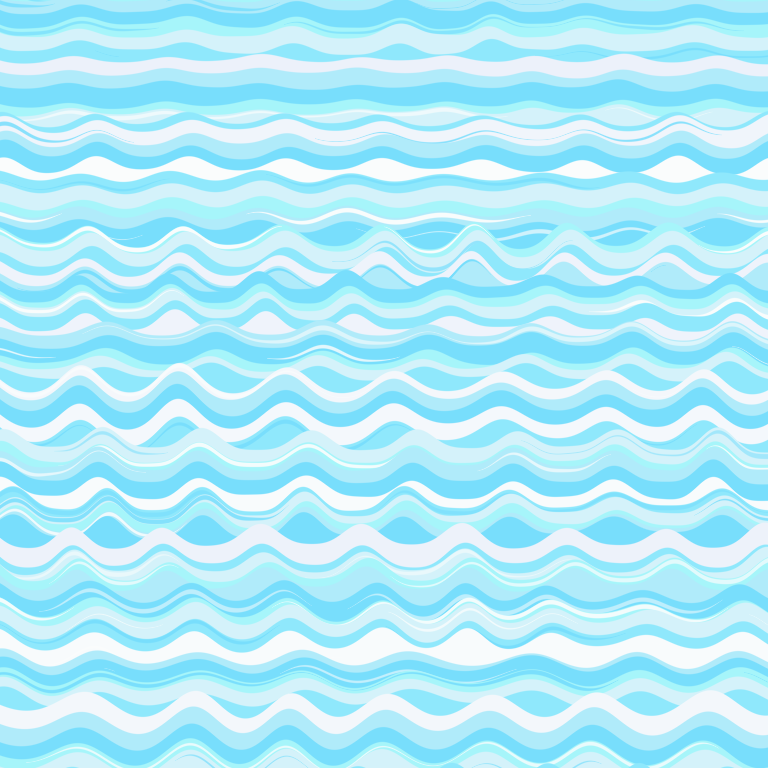
Reproduce this pattern procedurally as a Shadertoy shader.

```glsl
const int   MAX_LAYERS     = 110;
const float LAYER_HEIGHT   = 0.0138;  // mean thickness of one band
const float HEIGHT_JITTER  = 0.45;    // relative thickness variation
const float LAYERS_PER_SET = 5.0;     // neighbouring bands sharing one swell
const float WAVE_COUNT     = 7.8;     // crests per canvas width
const float COUNT_JITTER   = 1.3;
const float MIN_SWELL      = 0.005;
const float MAX_SWELL      = 0.0145;
const float MAX_PEAKING    = 0.24;    // sharpens crests, flattens troughs
const float PHASE_SPREAD   = 2.6;     // between sets
const float PHASE_DRIFT    = 0.7;     // between bands of a set
const float EDGE_WOBBLE    = 0.0075;
const float STREAK_CHANCE  = 0.4;
const float STREAK_WIDTH   = 0.0032;
const float MARGIN         = 0.06;    // tallest possible crest
const float TAU            = 6.2831853;

const vec3 WHITE    = vec3(0.98, 0.99, 0.99);
const vec3 LAVENDER = vec3(0.92, 0.94, 0.98);
const vec3 BLUE     = vec3(0.47, 0.87, 0.99);
const vec3 SKY      = vec3(0.56, 0.91, 0.99);
const vec3 PALE     = vec3(0.83, 0.95, 0.98);
const vec3 AQUA     = vec3(0.65, 0.96, 0.98);
const vec3 MIST     = vec3(0.69, 0.92, 0.98);

// Band colours from top to bottom, with their relative thickness
const vec3  PALETTE[6] = vec3[6](BLUE, WHITE, SKY, PALE, AQUA, MIST);
const float WEIGHT[6]  = float[6](1.18, 1.2, 0.9, 1.02, 0.72, 0.98);

float hash(float n, float seed) {
    return fract(sin(n * 127.1 + seed * 311.7) * 43758.5453);
}

float noise(float x, float seed) {
    float cell = floor(x);
    float t = x - cell;
    t = t * t * (3.0 - 2.0 * t);
    return mix(hash(cell, seed), hash(cell + 1.0, seed), t);
}

// Fixed first and last colour; the inner four are flipped in some groups
int paletteSlot(int layer) {
    int slot = layer % 6;
    bool inner = slot > 0 && slot < 5;
    return inner && hash(float(layer / 6), 1.0) > 0.5 ? 5 - slot : slot;
}

// Height offset of a band's upper edge
float waveEdge(float x, float layer, float level) {
    float set = floor(layer / LAYERS_PER_SET);
    float count = WAVE_COUNT + COUNT_JITTER * (hash(set, 2.0) - 0.5);
    float phase = PHASE_SPREAD * hash(set, 3.0)
                + PHASE_DRIFT * noise(layer * 0.6, 4.0)
                + 1.4 * noise(x * 4.0, set + 20.0);
    float swell = mix(MIN_SWELL, MAX_SWELL, sqrt(hash(set, 5.0)));
    swell *= 1.0 - 0.35 * smoothstep(0.65, 0.9, level);
    swell *= 0.65 + 0.7 * noise(x * 5.0, set + 50.0);

    float angle = TAU * count * x + phase;
    float wave = sin(angle) - MAX_PEAKING * hash(set, 6.0) * cos(2.0 * angle);
    float wobble = noise(x * 9.0, layer + 100.0) - 0.5;
    return swell * wave + EDGE_WOBBLE * wobble;
}

void mainImage(out vec4 fragColor, in vec2 fragCoord) {
    vec2 p = fragCoord / iResolution.y;
    float soft = 0.8 / iResolution.y;
    vec3 color = PALE;
    float level = 1.0 + MARGIN;

    // Lay the bands from top to bottom, each covering the one above
    for (int i = 0; i < MAX_LAYERS; i++) {
        if (level + MARGIN < p.y) break;
        float layer = float(i);
        int slot = paletteSlot(i);
        float jitter = 1.0 + HEIGHT_JITTER * (2.0 * hash(layer, 7.0) - 1.0);
        float thickness = LAYER_HEIGHT * WEIGHT[slot] * jitter;

        float depth = level + waveEdge(p.x, layer, level) - p.y;
        vec3 band = PALETTE[slot];
        if (slot == 1) band = mix(WHITE, LAVENDER, hash(layer, 8.0));
        color = mix(color, band, smoothstep(-soft, soft, depth));

        // Tapered brush streaks inside some bands
        if (hash(layer, 9.0) < STREAK_CHANCE) {
            float taper = noise(p.x * 7.0, layer + 300.0) - 0.45;
            float halfWidth = STREAK_WIDTH * taper * 2.0;
            float drift = noise(p.x * 5.0, layer + 500.0);
            float offset = abs(depth - thickness * mix(0.2, 0.9, drift));
            float cover = smoothstep(-soft, soft, halfWidth - offset)
                        * step(0.0, halfWidth);
            vec3 streak = hash(layer, 10.0) < 0.6 ? WHITE : BLUE;
            color = mix(color, streak, cover * mix(0.5, 1.0, hash(layer, 11.0)));
        }
        level -= thickness;
    }
    fragColor = vec4(color, 1.0);
}
```
